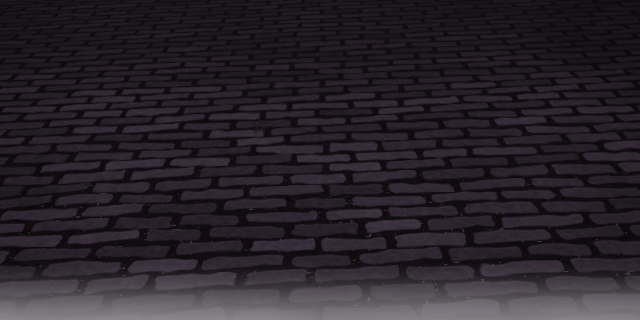
A WebGL 2 fragment shader for this texture:

```glsl
#version 300 es
precision highp float;
// Dark cobblestone road receding into the distance, with pale mist along the near edge.

uniform vec2 u_resolution;
out vec4 outColor;

float hash(vec2 p) {
    return fract(sin(dot(p, vec2(127.1, 311.7))) * 43758.545);
}

float noise(vec2 p) {
    vec2 i = floor(p), f = fract(p);
    f = f * f * (3.0 - 2.0 * f);
    return mix(mix(hash(i), hash(i + vec2(1, 0)), f.x),
               mix(hash(i + vec2(0, 1)), hash(i + vec2(1, 1)), f.x), f.y);
}

float fbm(vec2 p) {
    float sum = 0.0, amp = 0.5;
    for (int i = 0; i < 4; i++) {
        sum += amp * noise(p);
        p = p * 2.03 + 17.3;
        amp *= 0.5;
    }
    return sum;
}

float roundBox(vec2 p, vec2 halfSize, float r) {
    vec2 d = abs(p) - halfSize + r;
    return length(max(d, 0.0)) + min(max(d.x, d.y), 0.0) - r;
}

// Position of the joint to the left of a stone, staggered on every other row
float jointX(float id, float row) {
    return id + 0.22 * hash(vec2(id, row * 1.7)) - 0.11;
}

void main() {
    // x is centred, both axes are in canvas heights
    vec2 pos = vec2(gl_FragCoord.x - 0.5 * u_resolution.x, gl_FragCoord.y) / u_resolution.y;
    float px = 1.0 / u_resolution.y;
    float down = 1.0 - pos.y;

    // Ground plane: rows rise gently to the right
    float depth = down + 0.716 + 0.04 * pos.x;
    float rowHeight = depth * depth / 46.3;
    float stoneWidth = 0.162 * depth;
    float rowCoord = 46.3 / depth + 0.2 + 0.22 * (noise(vec2(pos.x * 4.0, 30.0 / depth)) - 0.5);
    float row = floor(rowCoord);
    float across = pos.x / stoneWidth + 0.5 * mod(row + 1.0, 2.0);

    // Find the stone between two uneven joints
    float id = floor(across + 0.5);
    if (across < jointX(id, row)) id -= 1.0;
    float left = jointX(id, row), right = jointX(id + 1.0, row);
    vec2 cell = vec2(id, row);
    float seed = hash(cell + 3.7);

    // Worn outline of the stone
    vec2 local = vec2((across - 0.5 * (left + right)) * stoneWidth,
                      (fract(rowCoord) - 0.5) * rowHeight);
    local.y += (hash(cell + 9.1) - 0.5) * (0.13 * rowHeight + 0.08 * local.x);
    vec2 ground = vec2(across * 5.0, rowCoord * 2.2);
    vec2 wear = vec2(noise(ground * 1.4 + seed * 40.0), noise(ground + 31.0)) - 0.5;
    local += wear * rowHeight * vec2(0.30, 0.20);
    vec2 halfSize = vec2(0.5 * (right - left) * stoneWidth - 0.055 * stoneWidth,
                         rowHeight * (0.34 + 0.05 * hash(cell + 5.3)));
    float edge = roundBox(local, halfSize, 0.26 * rowHeight);
    float soft = px + 0.0012;
    float stone = 1.0 - smoothstep(-soft, soft, edge);

    // Dark earth in the joints, with a few pale specks
    float grain = fbm(pos * vec2(90.0, 150.0) / depth);
    vec3 color = vec3(0.065, 0.047, 0.065) * (0.65 + 0.7 * grain);
    color += 0.16 * smoothstep(0.87, 0.96, noise(pos * vec2(130.0, 190.0) / depth))
           * smoothstep(0.35, 0.7, down);

    // Stone faces: individual tone, fine grain, lit upper rim
    float tone = 0.74 + 0.36 * seed + 0.34 * (grain - 0.47);
    tone *= 0.88 + 0.24 * fbm(pos * vec2(4.0, 7.0) + 8.0);
    float rim = smoothstep(-0.18 * rowHeight, 0.0, edge) * smoothstep(-0.1, 0.4, local.y / rowHeight);
    vec3 face = vec3(0.203, 0.166, 0.210) * (tone + 0.16 * rim);
    color = mix(color, face, stone);

    // Far rows fade into shade, deepest at the upper right
    float far = 1.0 - smoothstep(0.0, 0.42, down);
    color *= 1.0 - far * (0.30 + 0.16 * smoothstep(0.1, 1.0, pos.x));
    color = mix(color, vec3(0.105, 0.085, 0.108), 0.35 * far);
    color *= 1.0 - 0.14 * smoothstep(0.6, 1.0, abs(pos.x));

    // Small curled leaf lying on the stones
    vec2 leafPos = pos - vec2(-0.188, 0.607);
    float leafRadius = 0.018 + 0.007 * sin(5.0 * atan(leafPos.y, leafPos.x));
    float leaf = 1.0 - smoothstep(-px, px, length(leafPos * vec2(0.8, 1.1)) - leafRadius);
    color = mix(color, vec3(0.14, 0.10, 0.13) * (0.5 + grain), 0.8 * leaf);

    // Mist rising from the near edge
    float mist = 1.0 - smoothstep(-0.04, 0.195, pos.y);
    mist *= 0.94 + 0.12 * noise(pos * vec2(5.0, 9.0));
    color = mix(color, vec3(0.56, 0.545, 0.565), clamp(mist, 0.0, 1.0));

    outColor = vec4(color, 1.0);
}
```
